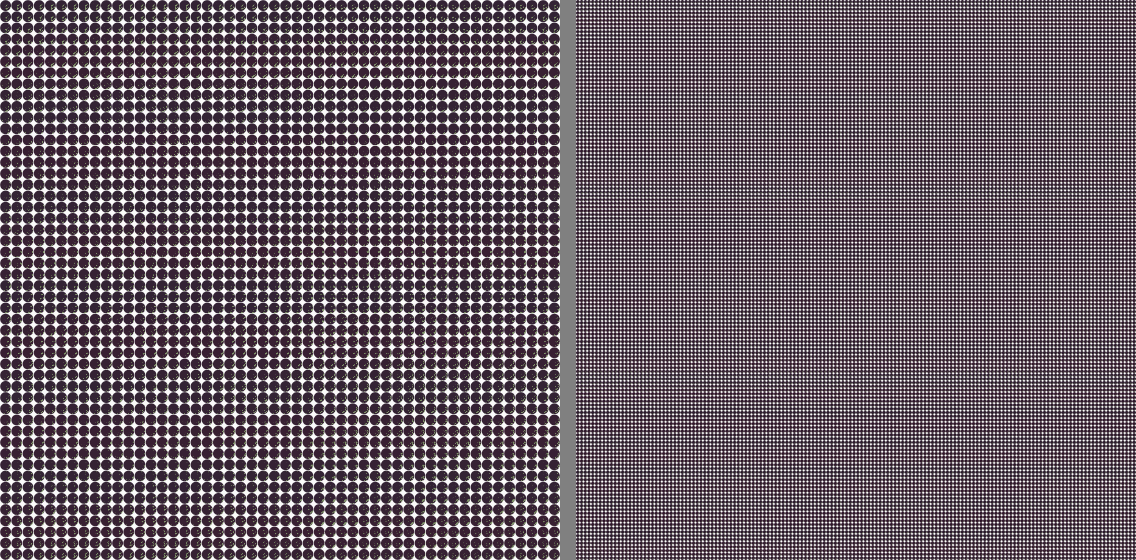
Left, the tile; right, the same tile 3 across and 3 down.
This pattern is drawn by a WebGL 1 fragment shader. Its source:

```glsl
precision highp float;
// A 50 by 50 grid of dark plum spheres on near-white, with mottled green patches.
// Each sphere samples 3D gradient noise on its surface, turned a little per row
// and column; the turns close over the canvas, so the pattern tiles.

uniform vec2 u_resolution;

const float TAU = 6.2831853;
const float REPEATS = 50.0;
const float RADIUS = 0.484;
const vec3 PAPER = vec3(0.98);
const vec3 PLUM = vec3(0.21, 0.13, 0.20);
const vec3 MOSS = vec3(0.43, 0.50, 0.36);
const vec3 PALE_MOSS = vec3(0.58, 0.65, 0.48);

vec3 hashGradient(vec3 p) {
  vec3 q = vec3(dot(p, vec3(127.1, 311.7, 74.7)),
                dot(p, vec3(269.5, 183.3, 246.1)),
                dot(p, vec3(113.5, 271.9, 124.6)));
  return 2.0 * fract(sin(q) * 43758.5) - 1.0;
}

float gradientNoise(vec3 p) {
  vec3 cell = floor(p);
  vec3 f = p - cell;
  vec3 fade = f * f * f * (f * (f * 6.0 - 15.0) + 10.0);
  float sum = 0.0;
  for (int i = 0; i < 8; i++) {
    float k = float(i);
    vec3 corner = mod(floor(vec3(k, k / 2.0, k / 4.0)), 2.0);
    vec3 weight = mix(1.0 - fade, fade, corner);
    sum += weight.x * weight.y * weight.z
         * dot(hashGradient(cell + corner), f - corner);
  }
  return sum;
}

vec2 rotate(vec2 v, float angle) {
  float c = cos(angle);
  float s = sin(angle);
  return vec2(c * v.x - s * v.y, s * v.x + c * v.y);
}

// Surface point of the sphere over disc position p, turned by two angles.
vec3 turnedSurface(vec2 p, float tilt, float spin) {
  vec3 n = vec3(p, sqrt(max(0.0, 1.0 - dot(p, p))));
  n.xz = rotate(n.xz, spin);
  n.yz = rotate(n.yz, tilt);
  return n;
}

// Green cover: scattered specks inside, gathering at the lower right rim.
float patchCover(vec2 p, vec3 surface) {
  float mottling = gradientNoise(surface * 2.6 + 7.3)
                 + 0.4 * gradientNoise(surface * 6.1 + 2.9);
  float rim = dot(p, normalize(vec2(0.8, -0.7)));
  return smoothstep(0.27, 0.58, mottling + 0.36 * rim);
}

vec3 sphereColor(vec2 p, vec2 phase) {
  float spin = 0.3 * sin(TAU * phase.x);
  vec3 surface = turnedSurface(p, TAU * phase.y, spin);
  float cover = patchCover(p, surface);
  float band = sin(TAU * 6.0 * phase.y);
  vec3 skin = PLUM + vec3(0.012, -0.008, -0.004) * band;
  vec3 moss = mix(MOSS, PALE_MOSS, smoothstep(0.6, 1.0, cover) * 0.5);
  return mix(skin, moss, cover);
}

void main() {
  vec2 grid = gl_FragCoord.xy / u_resolution * REPEATS;
  vec2 phase = floor(grid) / REPEATS;
  vec2 local = fract(grid) - 0.5;

  // Disc edge, softened over one pixel.
  float pixel = REPEATS / min(u_resolution.x, u_resolution.y);
  float edge = length(local) - RADIUS;
  float inside = clamp(0.5 - edge / pixel, 0.0, 1.0);

  vec3 color = mix(PAPER, sphereColor(local / RADIUS, phase), inside);
  gl_FragColor = vec4(color, 1.0);
}
```
